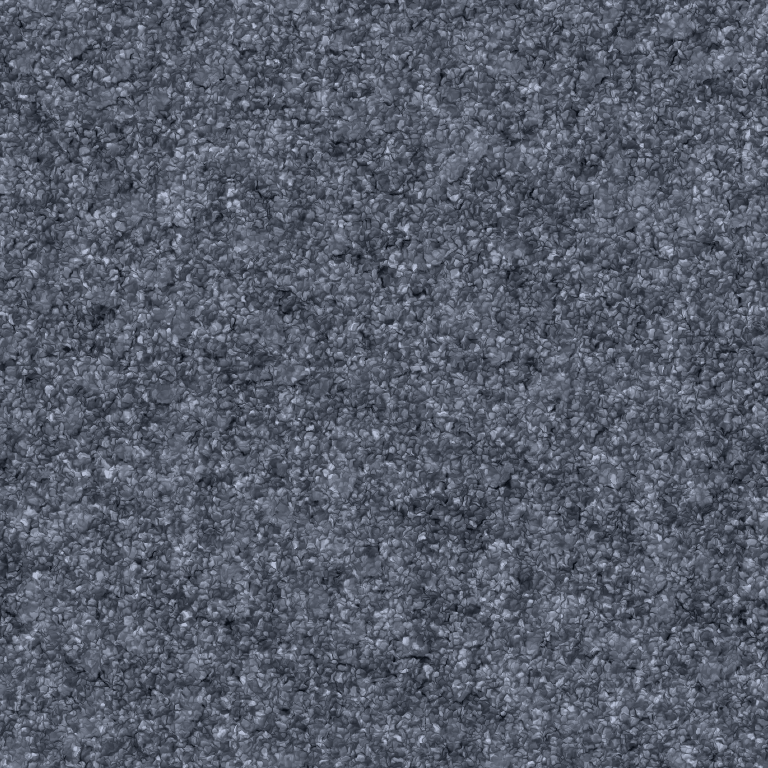
Write a three.js fragment shader that draws this texture.

```glsl
varying vec2 vUv;

const vec3 DARK_SLATE = vec3(0.16, 0.18, 0.22);
const vec3 PALE_SLATE = vec3(0.57, 0.60, 0.67);
const vec2 LIGHT_DIR = vec2(-0.5, 0.85);

struct Cell {
  vec2 offset;  // from the nearest centre
  float edge;   // zero on the border between two cells
  float id;
};

vec2 hash2(vec2 p) {
  vec3 q = fract(p.xyx * vec3(0.1031, 0.1030, 0.0973));
  q += dot(q, q.yzx + 33.33);
  return fract((q.xx + q.yz) * q.zy);
}

vec2 rotate(vec2 p, float angle) {
  float c = cos(angle), s = sin(angle);
  return vec2(c * p.x - s * p.y, s * p.x + c * p.y);
}

// Layered sines, each octave turned and bent by the sum so far
float waves(vec2 p) {
  float sum = 0.0, amplitude = 0.5;
  for (int i = 0; i < 5; i++) {
    p = rotate(p, 1.1) * 1.6 + 3.7;
    sum += amplitude * sin(p.x + 1.7 * sin(p.y + sum));
    amplitude *= 0.7;
  }
  return sum;
}

Cell cellular(vec2 p, float seed) {
  vec2 base = floor(p), nearestCell = base, offset = vec2(0.0);
  float nearest = 9.0, second = 9.0;
  for (int y = -1; y <= 1; y++) {
    for (int x = -1; x <= 1; x++) {
      vec2 cell = base + vec2(float(x), float(y));
      vec2 away = p - cell - hash2(cell + seed);
      float d = length(away);
      if (d < nearest) {
        second = nearest;
        nearest = d;
        offset = away;
        nearestCell = cell;
      } else {
        second = min(second, d);
      }
    }
  }
  return Cell(offset, second - nearest, hash2(nearestCell + seed + 57.3).x);
}

// Soft packed grains: own tone, slanted light and dark gaps
float grains(vec2 uv, float scale, float seed, float gap) {
  Cell c = cellular(uv * scale, seed);
  float solid = smoothstep(0.0, 0.45, c.edge);
  float lit = 1.5 * (c.id - 0.5) + 0.9 * dot(c.offset, LIGHT_DIR);
  return solid * lit - gap * (1.0 - solid);
}

// Sparse long flakes, each turned its own way
float flakes(vec2 uv, float scale, float seed) {
  Cell c = cellular(uv * scale, seed);
  float stretched = length(rotate(c.offset, c.id * 40.0) * vec2(1.0, 1.8));
  float radius = 0.2 + 0.25 * fract(c.id * 17.0);
  float body = 1.0 - smoothstep(radius - 0.08, radius + 0.04, stretched);
  return body * smoothstep(0.0, 0.1, c.edge) * step(0.6, c.id);
}

// Small bright round grains, mostly tiny
float specks(vec2 uv, float scale, float seed) {
  Cell c = cellular(uv * scale, seed);
  float radius = mix(0.16, 0.42, pow(fract(c.id * 143.0), 3.0));
  float body = 1.0 - smoothstep(radius - 0.12, radius + 0.12, length(c.offset));
  return body * smoothstep(0.78, 1.0, c.id);
}

// Short broken lines along coarse cell borders
float cracks(vec2 uv, float scale, float seed) {
  float line = 1.0 - smoothstep(0.0, 0.15, cellular(uv * scale, seed).edge);
  return line * smoothstep(0.1, 0.8, waves(uv * 50.0 + seed));
}

void main() {
  vec2 bend = vec2(waves(vUv * 70.0), waves(vUv * 70.0 + vec2(31.0, 17.0)));
  vec2 uv = vUv + 0.003 * bend;

  // Rubble in three sizes over broad and patchy mottling
  float tone = 0.71 + 0.07 * waves(vUv * 9.0) + 0.10 * waves(vUv * 26.0 + 5.0);
  tone += 0.27 * grains(uv, 58.0, 3.0, 0.5);
  tone += 0.38 * grains(uv, 105.0, 19.0, 0.7);
  tone += 0.30 * grains(uv, 170.0, 41.0, 0.6);

  // Flakes calm the rubble and cast a thin shadow
  float flake = flakes(uv, 18.0, 71.0);
  float shadow = max(flakes(uv + 0.005 * LIGHT_DIR, 18.0, 71.0) - flake, 0.0);
  tone = mix(tone, 0.59 + 0.4 * (tone - 0.5), 0.65 * flake);
  tone -= 0.22 * shadow;

  tone -= 0.36 * cracks(uv, 32.0, 87.0) * (1.0 - flake);
  tone += 0.62 * specks(uv, 88.0, 103.0);

  gl_FragColor = vec4(mix(DARK_SLATE, PALE_SLATE, clamp(tone, -0.3, 1.35)), 1.0);
}
```
